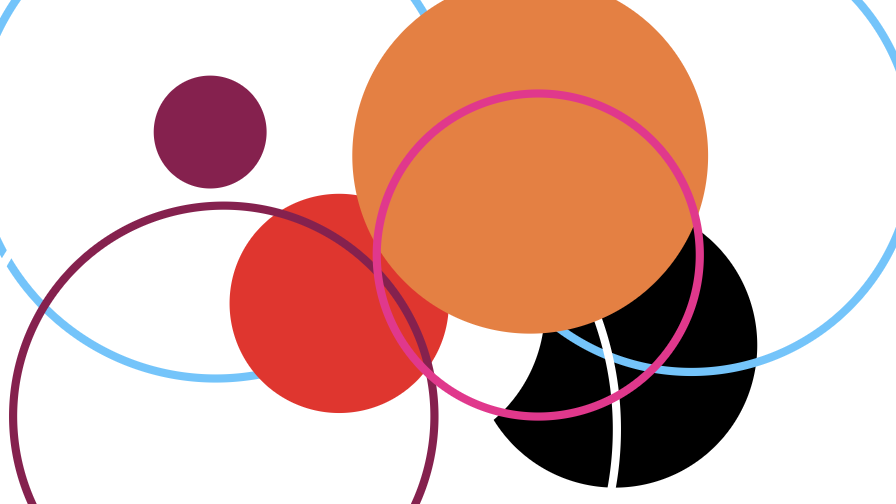
This background is drawn by a WebGL 2 fragment shader. Its source:

```glsl
#version 300 es
precision highp float;
// Overlapping flat discs and thin rings on a white ground.
uniform vec2 u_resolution;
out vec4 fragColor;

// Coverage of a signed distance, softened over one pixel
float coverage(float dist) {
    return clamp(0.5 - dist * u_resolution.y, 0.0, 1.0);
}

float disc(vec2 p, vec2 center, float radius) {
    return coverage(length(p - center) - radius);
}

float ring(vec2 p, vec2 center, float radius) {
    return coverage(abs(length(p - center) - radius) - 0.0081);
}

void main() {
    // Canvas height is one unit; the layout stays centred horizontally
    vec2 p = (gl_FragCoord.xy - 0.5 * u_resolution) / u_resolution.y + vec2(0.8889, 0.5);

    const vec3 white = vec3(1.0);
    const vec3 black = vec3(0.0);
    const vec3 sky = vec3(0.455, 0.77, 0.98);
    const vec3 plum = vec3(0.52, 0.13, 0.306);
    const vec3 red = vec3(0.875, 0.21, 0.184);
    const vec3 orange = vec3(0.894, 0.502, 0.263);
    const vec3 pink = vec3(0.88, 0.22, 0.55);

    // Black disc with a white bite taken from its left
    vec3 color = mix(white, black, disc(p, vec2(1.220, 0.315), 0.2825));
    color = mix(color, white, disc(p, vec2(0.792, 0.387), 0.289));

    // Large rings behind the coloured discs
    color = mix(color, sky, ring(p, vec2(0.428, 0.729), 0.480));
    color = mix(color, sky, ring(p, vec2(1.372, 0.704), 0.442));
    color = mix(color, white, ring(p, vec2(0.571, 0.148), 0.653));

    // Coloured discs and the rings in front of them
    color = mix(color, plum, disc(p, vec2(0.417, 0.738), 0.112));
    color = mix(color, red, disc(p, vec2(0.673, 0.398), 0.2175));
    color = mix(color, plum, ring(p, vec2(0.444, 0.174), 0.418));
    color = mix(color, orange, disc(p, vec2(1.052, 0.691), 0.353));
    color = mix(color, pink, ring(p, vec2(1.068, 0.494), 0.3205));

    fragColor = vec4(color, 1.0);
}
```
